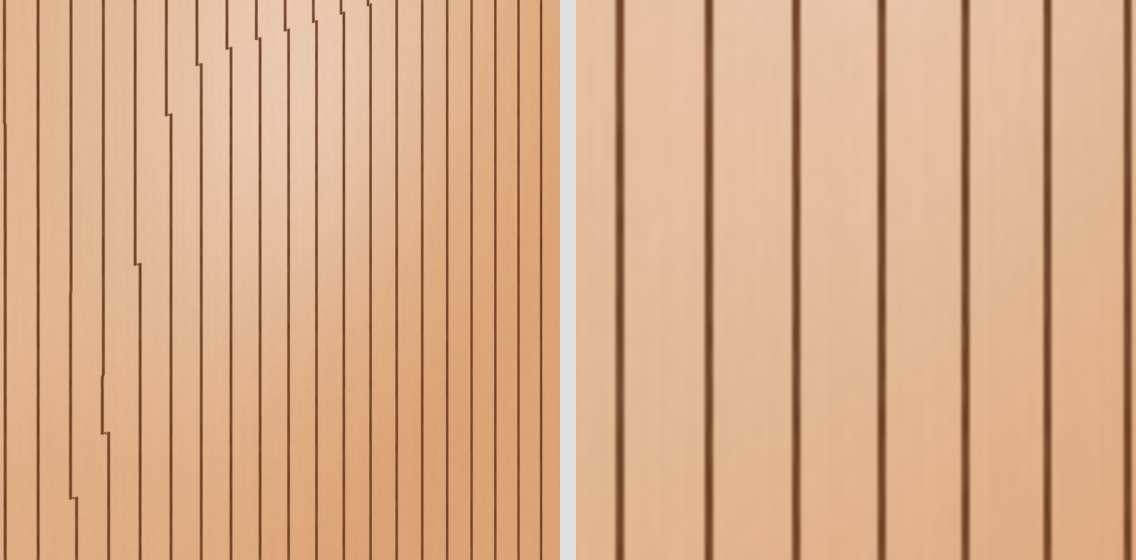
Left, the full canvas; right, a detail of the centre.
A three.js fragment shader for this pattern:

```glsl
#define LINES 20
#define FIRST_X 0.0191
#define SPACING 0.0599
#define TAPER 0.000529
#define GROOVE_HALF 0.0042
#define GRAIN 0.016
#define WOOD vec3(0.888, 0.706, 0.560)
#define PALE vec3(0.918, 0.784, 0.690)
#define WARM vec3(0.862, 0.640, 0.455)
#define GROOVE vec3(0.420, 0.240, 0.130)

varying vec2 vUv;

float hash(vec2 p) {
  vec3 q = fract(vec3(p.xyx) * 0.1031);
  q += dot(q, q.yzx + 33.33);
  return fract((q.x + q.y) * q.z);
}

float noise(vec2 p) {
  vec2 cell = floor(p);
  vec2 f = fract(p);
  f = f * f * (3.0 - 2.0 * f);
  float low = mix(hash(cell), hash(cell + vec2(1.0, 0.0)), f.x);
  float high = mix(hash(cell + vec2(0.0, 1.0)), hash(cell + 1.0), f.x);
  return mix(low, high, f.y);
}

float segmentDistance(vec2 p, vec2 a, vec2 b) {
  vec2 pa = p - a;
  vec2 ba = b - a;
  return length(pa - ba * clamp(dot(pa, ba) / dot(ba, ba), 0.0, 1.0));
}

float softLine(float d, float halfWidth, float aa) {
  return 1.0 - smoothstep(0.15 * halfWidth, max(halfWidth, aa), d);
}

// Height where a groove jumps sideways; the first two never do
float breakHeight(float i) {
  float sweep = 0.755 / (1.0 + exp(1.8 * (i - 3.9)));
  return i < 1.5 ? -1.0 : 1.0 - (0.189 - 0.015 * i + sweep);
}

// x: groove darkness, y: 1 when the point lies right of the groove
vec2 grooveAt(vec2 p, float i, float aa) {
  float lowerX = FIRST_X + SPACING * i - TAPER * i * i;
  float upperX = lowerX - (0.0111 - 0.00055 * i);
  float jumpY = breakHeight(i);

  // Slight kink on the leftmost grooves
  float kinkY = 0.779 - 0.15 * i;
  float kink = (1.0 - smoothstep(-0.003, 0.003, p.y - kinkY)) * step(i, 3.5);
  upperX += kink * (0.0013 - 0.00105 * i);

  float halfWidth = GROOVE_HALF * mix(1.1, 0.85, i / float(LINES - 1));
  float above = smoothstep(-aa, aa, p.y - jumpY + 0.002);
  float below = 1.0 - smoothstep(-aa, aa, p.y - jumpY - 0.003);
  float dark = softLine(abs(p.x - upperX), halfWidth, aa) * above;
  dark = max(dark, softLine(abs(p.x - lowerX), halfWidth, aa) * below);

  // Thin hook joining the two halves
  float hook = segmentDistance(p, vec2(upperX, jumpY + 0.002), vec2(lowerX, jumpY - 0.001));
  dark = max(dark, 0.75 * softLine(hook, 0.7 * halfWidth, aa));

  float x = p.y > jumpY ? upperX : lowerX;
  return vec2(dark, step(x, p.x));
}

// Broad lighting: pale glow near the top, warmth toward lower right
vec3 woodColor(vec2 p) {
  vec2 g = (p - vec2(0.53, 0.88)) / vec2(0.30, 0.46);
  float glow = exp(-dot(g, g));
  float warm = smoothstep(0.0, 0.75, p.x - 0.55 * p.y + 0.03);
  warm = max(warm, 0.45 * (1.0 - smoothstep(0.0, 0.5, p.y)));
  return mix(mix(WOOD, WARM, warm), PALE, glow * (1.0 - 0.5 * warm));
}

void main() {
  vec2 p = vUv;
  float aa = max(fwidth(p.x), fwidth(p.y));

  float dark = 0.0;
  float panel = 0.0;
  for (int n = 0; n < LINES; n++) {
    vec2 groove = grooveAt(p, float(n), aa);
    dark = max(dark, groove.x);
    panel += groove.y;
  }

  // Panel tint, long streaks and fine mottling
  vec3 color = woodColor(p);
  float streaks = noise(p * vec2(260.0, 5.0)) - 0.5;
  float mottle = noise(p * vec2(190.0, 110.0)) - 0.5;
  color += GRAIN * (0.6 * streaks + 0.6 * mottle);
  color += 0.008 * (hash(vec2(panel, 7.0)) - 0.5);

  float depth = 0.94 + 0.12 * (noise(vec2(panel * 9.0, p.y * 60.0)) - 0.5);
  gl_FragColor = vec4(mix(color, GROOVE, dark * depth), 1.0);
}
```
